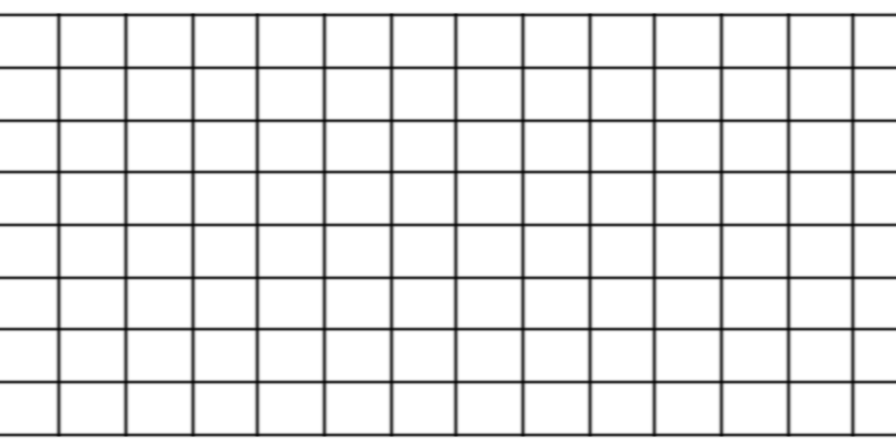
Give the GLSL for this pattern, as a WebGL 1 fragment shader.

```glsl
precision highp float;

uniform vec2 u_resolution;

// Lengths are in canvas heights, measured from the upper left.
#define FIRST_LINE vec2(0.1313, 0.0333)
#define PITCH vec2(0.1477, 0.1169)
#define SLIP vec2(0.0021, 0.0012)
#define LAST_ROW 8.0
#define SOFTNESS vec2(0.0035, 0.0027)
#define INK vec2(0.73, 0.83)
#define PAPER vec3(1.0)

// Line positions: an even pitch with a small slip that resets every third line.
vec2 linePosition(vec2 index) {
    return FIRST_LINE + index * PITCH + SLIP * mod(index, 3.0);
}

// Soft line profile across its width.
vec2 lineInk(vec2 offset) {
    vec2 t = offset / SOFTNESS;
    return INK * exp(-0.5 * t * t);
}

void main() {
    vec2 p = gl_FragCoord.xy / u_resolution.y;
    p.y = 1.0 - p.y;

    // Nearest column and row line
    vec2 index = floor((p - FIRST_LINE) / PITCH + 0.5);
    index.y = clamp(index.y, 0.0, LAST_ROW);
    vec2 ink = lineInk(p - linePosition(index));

    // Column lines end at the outer rows
    float top = linePosition(vec2(0.0)).y;
    float bottom = linePosition(vec2(LAST_ROW)).y;
    float outside = max(top - p.y, p.y - bottom);
    ink.x *= 1.0 - smoothstep(0.0, 2.0 * SOFTNESS.y, outside);

    // Crossings darken where both inks overlap
    vec3 color = PAPER * (1.0 - ink.x) * (1.0 - ink.y);
    gl_FragColor = vec4(color, 1.0);
}
```
